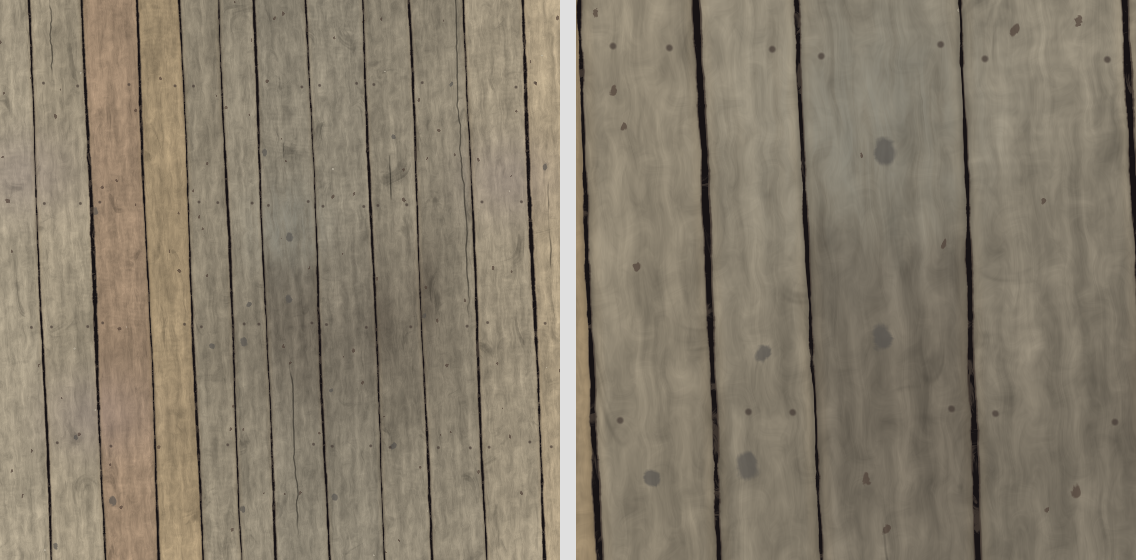
Left: the whole. Right: its middle third, enlarged.
Write a Shadertoy shader that draws this texture.

```glsl
// Weathered deck of twelve uneven, slightly leaning boards with thin ragged gaps.
// Gaps are distances to leaning lines; grain and blotches are warped layered sines,
// while stains, specks and pits are cellular noise.

vec2 hash2(vec2 p) {
    return fract(sin(vec2(dot(p, vec2(127.1, 311.7)), dot(p, vec2(269.5, 183.3)))) * 43758.5);
}

// Layered, rotated and warped sines, roughly -1..1
float waves(vec2 p) {
    float sum = 0.0, amp = 0.55;
    for (int i = 0; i < 6; i++) {
        p = mat2(0.8, 0.6, -0.6, 0.8) * p * 1.6 + 1.7;
        p += 0.6 * sin(p.yx * 1.3);
        sum += amp * sin(p.x) * cos(p.y);
        amp *= 0.7;
    }
    return sum;
}

// Cellular blots: one per cell, of random size, present with the given chance
float blots(vec2 p, float chance, float size) {
    float cover = 0.0;
    for (int j = -1; j <= 1; j++)
    for (int i = -1; i <= 1; i++) {
        vec2 cell = floor(p) + vec2(i, j);
        vec2 rnd = hash2(cell + 31.7);
        float radius = size * (0.4 + 0.6 * rnd.y);
        float d = length(p - cell - hash2(cell));
        cover = max(cover, step(rnd.x, chance) * smoothstep(radius, radius * 0.6, d));
    }
    return cover;
}

// Soft elliptical patch
float patchAt(vec2 p, vec2 center, vec2 size) {
    vec2 q = (p - center) / size;
    return exp(-dot(q, q));
}

void mainImage(out vec4 fragColor, in vec2 fragCoord) {
    vec2 p = fragCoord / iResolution.xy;
    float px = 1.0 / iResolution.y;

    // Gap positions at the top edge, and warmth and brightness of each board
    float seams[11] = float[](0.051, 0.147, 0.244, 0.321, 0.391, 0.452,
                              0.547, 0.647, 0.730, 0.828, 0.932);
    vec2 boards[12] = vec2[](vec2(0.15, 1.07), vec2(0.20, 1.03), vec2(0.50, 0.99), vec2(0.70, 1.03),
                             vec2(0.15, 0.97), vec2(0.10, 1.00), vec2(0.05, 0.98), vec2(0.05, 0.98),
                             vec2(0.10, 0.97), vec2(0.12, 0.99), vec2(0.20, 1.04), vec2(0.40, 1.08));

    // Find the board, the distances to its two sides, and the cover of gap and dark core
    float x = p.x - 0.041 * (1.0 - p.y);
    float left = 1.0, right = 1.0, gap = 0.0, core = 0.0;
    int board = 0;
    for (int i = 0; i < 11; i++) {
        float k = float(i);
        float d = x - seams[i] - 0.0012 * sin(p.y * 9.0 + k * 2.4) - 0.0007 * waves(vec2(p.y * 20.0, k * 3.0));
        if (d > 0.0) { board = i + 1; left = min(left, d); }
        else right = min(right, -d);
        float width = i == 1 || i == 10 ? 0.0027 : 0.0017;
        width *= 1.0 + 0.45 * sin(p.y * 7.0 + k * 4.1) + 0.5 * waves(vec2(p.y * 45.0, k * 5.0));
        width = max(width, 0.0007);
        gap = max(gap, smoothstep(width + px, width - px, abs(d)));
        core = max(core, smoothstep(width * 0.7 + px * 0.5, width * 0.7 - px * 0.5, abs(d + 0.0002)));
    }
    float id = float(board);
    float edge = min(left, right);
    vec2 local = vec2(x, p.y) + vec2(id * 3.71, id * 1.93);

    // Board tone with large blotches
    vec2 tone = boards[board];
    float blotch = waves(local * vec2(9.0, 5.0));
    float cloud = waves(p * 2.2 + 4.0);
    vec3 col = mix(vec3(0.555, 0.525, 0.462), vec3(0.625, 0.535, 0.405), tone.x) * tone.y;
    if (board == 2) col *= vec3(1.0, 0.95, 0.96);
    col *= 1.0 + 0.07 * blotch + 0.04 * cloud;
    col *= 0.98 + 0.3 * (p.x - 0.5) * (p.x - 0.5) + 0.06 * smoothstep(0.25, 0.0, p.y);

    // Grain: rippled fibres, fine threads, grit and faint saw marks across
    float ripple = x + 0.0012 * sin(p.y * 140.0 + 5.0 * blotch);
    float fibre = waves(vec2(ripple + id * 3.71, local.y) * vec2(75.0, 7.0));
    float thread = waves(vec2(ripple + id, local.y) * vec2(120.0, 20.0) + 8.0);
    float grit = waves(local * vec2(110.0, 65.0) + 3.0);
    float saw = sin(p.y * 720.0 + 9.0 * blotch + x * 60.0);
    col *= 1.0 + 0.075 * fibre + 0.085 * thread + 0.075 * grit;
    col *= 1.0 + 0.014 * saw * smoothstep(0.0, 0.6, waves(local * 5.0 + 2.0));
    col *= 1.0 - 0.16 * smoothstep(0.5, 1.1, waves(local * vec2(30.0, 18.0) + 5.0));

    // Violet haze, bleached patch and damp smudges
    float haze = patchAt(p, vec2(0.17, 0.26), vec2(0.09, 0.07))
               + patchAt(p, vec2(0.04, 0.69), vec2(0.09, 0.07))
               + patchAt(p, vec2(0.91, 0.68), vec2(0.08, 0.07));
    col = mix(col, vec3(0.57, 0.51, 0.51), 0.3 * haze);
    float bleach = patchAt(p, vec2(0.51, 0.59), vec2(0.07, 0.08)) * (0.7 + 0.5 * thread);
    col = mix(col, vec3(0.56, 0.56, 0.52), 0.5 * clamp(bleach, 0.0, 1.0));
    float damp = 0.14 * patchAt(p, vec2(0.64, 0.40), vec2(0.20, 0.17))
               + 0.16 * patchAt(p, vec2(0.76, 0.49), vec2(0.025, 0.08))
               + 0.12 * patchAt(p, vec2(0.68, 0.43), vec2(0.025, 0.06));
    if (board == 6) damp += 0.11 * smoothstep(0.54, 0.51, p.y + 0.012 * blotch) * smoothstep(0.15, 0.45, p.y);
    col *= 1.0 - damp * vec3(0.95, 1.0, 1.0);

    // Stains, specks and pale flecks
    vec2 ragged = p + 0.003 * vec2(waves(p * 50.0), waves(p * 50.0 + 9.0));
    col = mix(col, vec3(0.31, 0.30, 0.29), 0.6 * blots(ragged * vec2(12.0, 9.0), 0.20, 0.10));
    col = mix(col, vec3(0.28, 0.22, 0.19), 0.6 * blots(ragged * vec2(34.0, 22.0) + 7.0, 0.16, 0.11));
    col = mix(col, vec3(0.76, 0.73, 0.66), 0.6 * blots(p * 28.0 + 3.0, 0.03, 0.07));

    // Drying cracks, long on the tenth board and rare elsewhere
    float crackX = (board == 9 ? right - 0.014 : left - 0.038) + 0.007 * waves(vec2(p.y * 5.0, id * 3.0));
    float open = board == 9 ? smoothstep(0.42, 0.50, p.y)
                            : smoothstep(0.6, 0.9, waves(vec2(id * 7.3, p.y * 3.0)));
    col *= 1.0 - 0.4 * open * smoothstep(0.0006 + px, 0.0, abs(crackX));

    // Four uneven rows of small nails, two to a board, some lost
    for (int r = 0; r < 4; r++) {
        vec2 rnd = hash2(vec2(id + step(left, right) * 17.0, r));
        float row = 0.85 - 0.215 * float(r) + 0.012 * (rnd.x - 0.5);
        float d = length(vec2(edge - 0.012 - 0.008 * rnd.y, p.y - row));
        float kept = step(0.25, fract(rnd.x * 7.0 + rnd.y));
        col = mix(col, vec3(0.25, 0.21, 0.19), 0.65 * kept * smoothstep(0.0022 + px, 0.001, d));
    }

    // Faint worn rims, shade beside the gaps, then brown gap walls, debris and dark core
    col = mix(col, vec3(0.60, 0.51, 0.38), (0.08 + 0.2 * tone.x) * smoothstep(0.010, 0.003, edge));
    col *= 1.0 - 0.15 * smoothstep(0.005, 0.001, edge);
    float debris = smoothstep(0.2, 0.7, waves(p * vec2(110.0, 70.0)));
    col = mix(col, vec3(0.27, 0.23, 0.20), 0.9 * gap);
    col = mix(col, vec3(0.09, 0.075, 0.08), core * (1.0 - 0.75 * debris));

    fragColor = vec4(clamp(col, 0.0, 1.0), 1.0);
}
```
